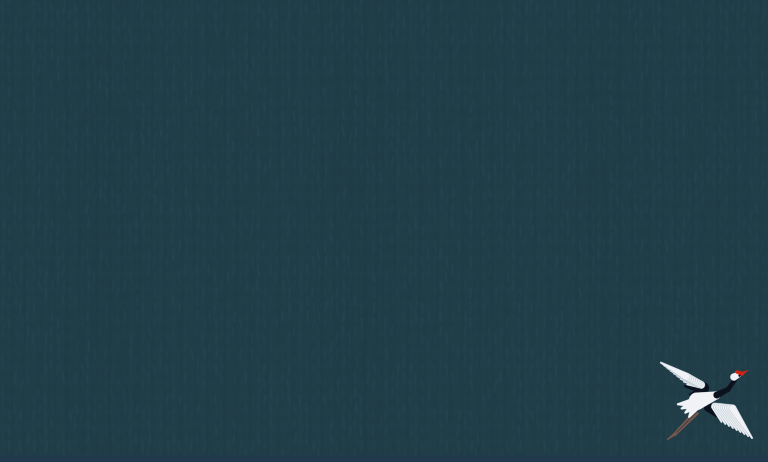
Write a WebGL 2 fragment shader that draws this background.

```glsl
#version 300 es
precision highp float;
// Deep teal woven paper with a small white crane flying at the lower right.
uniform vec2 u_resolution;
out vec4 outColor;

const vec3 TEAL = vec3(0.127, 0.243, 0.284);
const vec3 HEM = vec3(0.130, 0.222, 0.300);
const vec3 WHITE = vec3(0.94, 0.95, 0.96);
const vec3 FEATHER_SHADE = vec3(0.72, 0.77, 0.81);
const vec3 INK = vec3(0.045, 0.065, 0.115);
const vec3 RED = vec3(0.82, 0.14, 0.09);
const vec3 LEG = vec3(0.48, 0.34, 0.30);
const vec2 CRANE_PLACE = vec2(0.919, 0.130); // fraction of the canvas
const float CRANE_SIZE = 0.1;                // fraction of the height
const vec2 WEAVE = vec2(76.0, 30.0);         // cells per canvas height
const float STREAK_GAIN = 0.020;
const float GRAIN_GAIN = 0.007;
const int FEATHERS = 9;

float hash(vec2 p) {
  return fract(sin(dot(p, vec2(127.1, 311.7))) * 4375.85);
}

// Distance to a capsule whose radius runs from ra to rb
float taper(vec2 p, vec2 a, vec2 b, float ra, float rb) {
  vec2 ab = b - a;
  float t = clamp(dot(p - a, ab) / dot(ab, ab), 0.0, 1.0);
  return length(p - a - ab * t) - mix(ra, rb, t);
}

void paint(inout vec3 color, vec3 ink, float d, float aa) {
  color = mix(color, ink, 1.0 - smoothstep(-aa, aa, d));
}

// Slanted short fibres, one in each cell of a staggered grid
float fibres(vec2 p) {
  vec2 g = p * WEAVE;
  g.y += 0.5 * mod(floor(g.x), 2.0);
  vec2 id = floor(g), f = fract(g) - 0.5;
  float slant = (hash(id) - 0.5) * 0.9;
  float x = f.x - slant * f.y - 0.3 * (hash(id + 7.0) - 0.5);
  float ends = 1.0 - smoothstep(0.25, 0.5, abs(f.y));
  return (1.0 - smoothstep(0.05, 0.32, abs(x))) * ends * hash(id + 19.0);
}

vec3 paper(vec2 p, float y) {
  float columns = sin(p.x * 205.0) + 0.6 * sin(p.x * 331.0 + 1.5 * sin(p.y * 9.0));
  float rows = sin(p.y * 188.0 + 0.8 * sin(p.x * 57.0));
  float broad = sin(p.x * 17.0 + 1.0) * sin(p.x * 6.3);
  float light = STREAK_GAIN * (fibres(p) - 0.22);
  light += GRAIN_GAIN * (0.35 * columns + 0.25 * rows + 0.25 * broad);
  vec3 color = TEAL + light * vec3(0.85, 1.0, 1.0);
  return mix(HEM, color, smoothstep(0.006, 0.022, y));
}

// A fan of feathers spread between two root points and two tip points
void wing(inout vec3 color, vec2 q, vec2 rootA, vec2 rootB, vec2 tipA, vec2 tipB, float aa) {
  for (int i = 0; i < FEATHERS; i++) {
    float t = float(i) / float(FEATHERS - 1);
    vec2 root = mix(rootA, rootB, t);
    vec2 tip = mix(tipA, tipB, t);
    float d = taper(q, root, tip, 0.085, 0.022);
    paint(color, FEATHER_SHADE, d, aa);
    paint(color, WHITE, d + 0.010, aa);
  }
}

void crane(inout vec3 color, vec2 q, float aa) {
  // Trailing legs
  paint(color, LEG, taper(q, vec2(-0.25, -0.22), vec2(-0.70, -0.70), 0.026, 0.014), aa);
  paint(color, LEG, taper(q, vec2(-0.18, -0.25), vec2(-0.66, -0.72), 0.026, 0.014), aa);
  paint(color, LEG, taper(q, vec2(-0.66, -0.69), vec2(-0.83, -0.81), 0.032, 0.014), aa);

  // Dark inner feathers, then the white wings
  paint(color, INK, taper(q, vec2(-0.06, 0.30), vec2(-0.44, 0.34), 0.13, 0.03), aa);
  paint(color, INK, taper(q, vec2(-0.12, 0.22), vec2(-0.33, 0.16), 0.10, 0.03), aa);
  paint(color, INK, taper(q, vec2(0.06, -0.12), vec2(0.22, -0.30), 0.10, 0.03), aa);
  wing(color, q, vec2(-0.10, 0.37), vec2(-0.42, 0.55), vec2(-0.40, 0.38), vec2(-0.97, 0.85), aa);
  wing(color, q, vec2(0.20, -0.10), vec2(0.58, -0.14), vec2(0.34, -0.43), vec2(1.00, -0.78), aa);

  // Body and ragged tail
  for (int i = 0; i < 4; i++) {
    float t = float(i) / 3.0;
    vec2 tip = mix(vec2(-0.60, -0.05), vec2(-0.36, -0.32), t);
    paint(color, WHITE, taper(q, vec2(-0.16, 0.0), tip, 0.13, 0.025), aa);
  }
  paint(color, WHITE, taper(q, vec2(-0.18, 0.02), vec2(0.22, 0.14), 0.19, 0.09), aa);

  // Neck, head, crown and beak
  paint(color, INK, taper(q, vec2(0.24, 0.15), vec2(0.48, 0.27), 0.075, 0.052), aa);
  paint(color, INK, taper(q, vec2(0.48, 0.27), vec2(0.64, 0.49), 0.052, 0.045), aa);
  paint(color, WHITE, taper(q, vec2(0.61, 0.54), vec2(0.70, 0.59), 0.080, 0.065), aa);
  paint(color, RED, taper(q, vec2(0.67, 0.65), vec2(0.78, 0.61), 0.035, 0.045), aa);
  paint(color, RED, taper(q, vec2(0.77, 0.61), vec2(0.91, 0.68), 0.038, 0.008), aa);
  paint(color, INK, length(q - vec2(0.73, 0.57)) - 0.024, aa);
}

void main() {
  vec2 uv = gl_FragCoord.xy / u_resolution;
  float aspect = u_resolution.x / u_resolution.y;
  vec2 p = vec2(uv.x * aspect, uv.y);
  vec3 color = paper(p, uv.y);
  vec2 q = (p - CRANE_PLACE * vec2(aspect, 1.0)) / CRANE_SIZE;
  crane(color, q, 0.7 / (u_resolution.y * CRANE_SIZE));
  outColor = vec4(color, 1.0);
}
```
